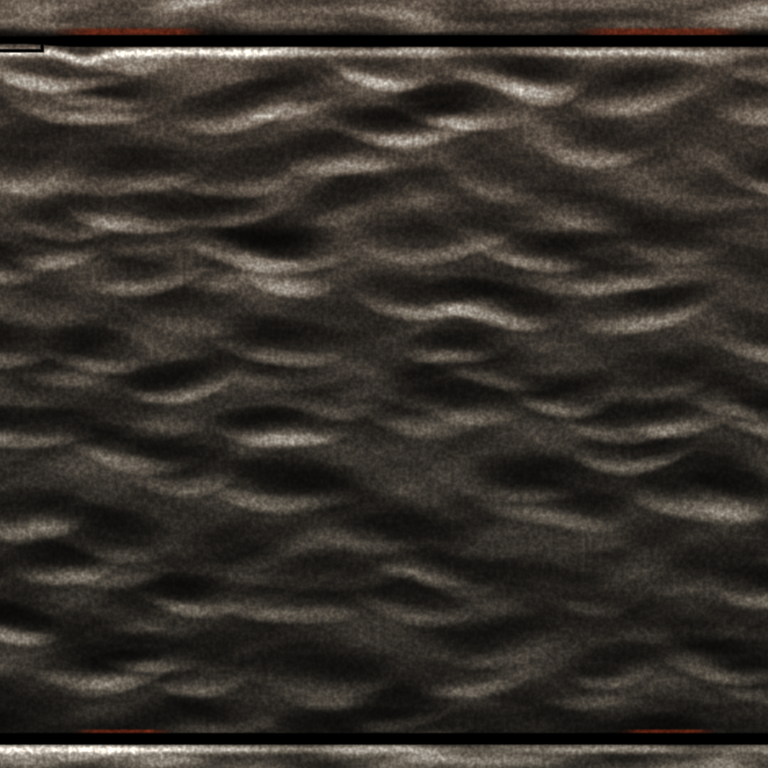
Give the GLSL for this texture, as a Shadertoy shader.

```glsl
const vec2  DENT_GRID    = vec2(8.5, 17.0);  // dents across and up the canvas
const float DENT_UPPER   = 0.68;             // soft shaded side, in cells
const float DENT_LOWER   = 0.44;             // steep lit side, in cells
const float RELIEF       = 0.47;             // strength of the shading
const float CREASE_ANGLE = 0.42;
const vec2  CREASE_SCALE = vec2(4.5, 14.0);
const float CREASE_DEPTH = 0.75;
const float WRINKLE_DEPTH = 0.07;
const float GRAIN        = 0.34;
const float TOP_SEAM     = 0.9465;
const float BOTTOM_SEAM  = 0.038;
const float SEAM_HALF    = 0.0068;
const float TONE_LOW     = 0.138;            // panel tone at its foot
const float TONE_HIGH    = 0.205;            // panel tone at its head
const vec3  COOL_TINT    = vec3(1.08, 1.0, 0.88);
const vec3  WARM_TINT    = vec3(1.14, 1.0, 0.87);
const vec3  PALE_TINT    = vec3(1.04, 1.0, 0.94);
const vec3  RUST         = vec3(0.42, 0.15, 0.08);

float hash(vec2 p) {
    vec3 q = fract(p.xyx * vec3(0.1031, 0.1030, 0.0973));
    q += dot(q, q.yzx + 33.33);
    return fract((q.x + q.y) * q.z);
}

float cornerSlope(vec2 cell, vec2 offset) {
    float a = 6.2832 * hash(cell);
    return dot(vec2(cos(a), sin(a)), offset);
}

float gradientNoise(vec2 p) {
    vec2 i = floor(p), f = p - i, e = vec2(1.0, 0.0);
    vec2 u = f * f * f * (f * (f * 6.0 - 15.0) + 10.0);
    return mix(mix(cornerSlope(i, f), cornerSlope(i + e, f - e), u.x),
               mix(cornerSlope(i + e.yx, f - e.yx), cornerSlope(i + e.xx, f - e.xx), u.x), u.y);
}

vec2 rotate(vec2 p, float a) {
    float c = cos(a), s = sin(a);
    return vec2(c * p.x + s * p.y, c * p.y - s * p.x);
}

// Scattered lens-shaped hollows, bent upward at both ends
float dents(vec2 p) {
    vec2 q = p * DENT_GRID, base = floor(q);
    float depth = 0.0;
    for (int j = -1; j <= 1; j++)
    for (int i = -1; i <= 1; i++) {
        vec2 cell = base + vec2(i, j);
        vec2 d = q - cell - vec2(hash(cell + 17.0), hash(cell + 41.0));
        float strength = mix(0.1, 1.0, hash(cell + 73.0));
        d.y -= 0.3 * d.x * d.x + 0.7 * (hash(cell + 97.0) - 0.5) * d.x;
        d.x /= mix(0.55, 1.0, hash(cell + 131.0));
        d.y /= d.y > 0.0 ? DENT_UPPER : DENT_LOWER;
        float bowl = max(0.0, 1.0 - dot(d, d));
        depth += strength * bowl * bowl;
    }
    return depth;
}

float height(vec2 p) {
    p += 0.022 * vec2(gradientNoise(p * 5.0 + 3.0), gradientNoise(p * 6.0 + 19.0));
    float creases = gradientNoise(rotate(p, CREASE_ANGLE) * CREASE_SCALE + 50.0)
                  + gradientNoise(rotate(p, -CREASE_ANGLE) * CREASE_SCALE + 90.0);
    float wrinkles = gradientNoise(p * vec2(32.0, 48.0) + 7.0);
    return CREASE_DEPTH * creases + WRINKLE_DEPTH * wrinkles - dents(p);
}

// Light falls from above, so only the vertical slope matters
float litSlope(vec2 p) {
    const float STEP = 0.0025;
    float rise = height(p + vec2(0.0, STEP)) - height(p - vec2(0.0, STEP));
    float lit = -RELIEF * rise / (2.0 * STEP * DENT_GRID.y);
    return lit > 0.0 ? lit / (1.0 + 0.3 * lit) : lit / (1.0 - 0.15 * lit);
}

float band(float x, float center, float width) {
    float d = (x - center) / width;
    return exp(-d * d);
}

float span(float x, float a, float b, float soft) {
    return smoothstep(a - soft, a + soft, x) * (1.0 - smoothstep(b - soft, b + soft, x));
}

void mainImage(out vec4 fragColor, in vec2 fragCoord) {
    vec2 uv = fragCoord / iResolution.xy;

    // Dented panel
    float grain = gradientNoise(uv * 135.0) + 0.8 * gradientNoise(uv * 235.0 + 11.0);
    float tone = mix(TONE_LOW, TONE_HIGH, smoothstep(0.1, 0.95, uv.y)) * exp(litSlope(uv));
    tone *= 1.0 - 0.4 * band(uv.y, BOTTOM_SEAM, 0.02);

    // Bright wavy rim under the upper seam
    float rimY = 0.932 + 0.006 * gradientNoise(vec2(uv.x * 7.0, 2.0)) - 0.012 * band(uv.x, 0.11, 0.03);
    float rimGain = clamp(0.7 + 0.8 * gradientNoise(vec2(uv.x * 6.0, 8.5)), 0.25, 1.0);
    tone += rimGain * (0.62 * band(uv.y, rimY, 0.006) + 0.13 * band(uv.y, rimY - 0.008, 0.016));

    // Smoother neighbouring strips
    float streaks = gradientNoise(uv * vec2(6.0, 26.0) + 31.0) + 0.5 * gradientNoise(uv * vec2(13.0, 60.0));
    float upper = 0.31 * exp(1.3 * streaks) * smoothstep(TOP_SEAM, TOP_SEAM + 0.025, uv.y);
    float lower = 0.27 * exp(1.4 * streaks) + 0.45 * rimGain * band(uv.y, 0.024, 0.005);
    tone = mix(tone, upper, smoothstep(-0.002, 0.002, uv.y - TOP_SEAM));
    tone = mix(lower, tone, smoothstep(-0.002, 0.002, uv.y - BOTTOM_SEAM));
    tone *= exp(GRAIN * grain);

    vec3 tint = mix(COOL_TINT, WARM_TINT, smoothstep(0.3, 1.0, uv.y));
    vec3 color = tone * mix(tint, PALE_TINT, smoothstep(0.3, 0.7, tone));

    // Rust slivers above both seams
    float rust = span(uv.y, 0.954, 0.963, 0.003) * (span(uv.x, 0.09, 0.25, 0.03) + span(uv.x, 0.77, 0.95, 0.03))
               + span(uv.y, 0.043, 0.050, 0.002) * (span(uv.x, 0.11, 0.21, 0.02) + span(uv.x, 0.82, 0.92, 0.02));
    color = mix(color, RUST * exp(GRAIN * grain), 0.8 * rust);

    // Black seams and the small notch at the left end
    float topHalf = SEAM_HALF * mix(0.45, 1.0, smoothstep(0.03, 0.1, uv.x));
    float gap = min(abs(uv.y - TOP_SEAM) - topHalf, abs(uv.y - BOTTOM_SEAM) - SEAM_HALF);
    vec2 box = abs(uv - vec2(0.02, 0.942)) - vec2(0.035, 0.008);
    gap = min(gap, abs(max(box.x, box.y)) - 0.0015);
    color *= smoothstep(-0.001, 0.0025, gap);

    fragColor = vec4(clamp(color, 0.0, 1.0), 1.0);
}
```
